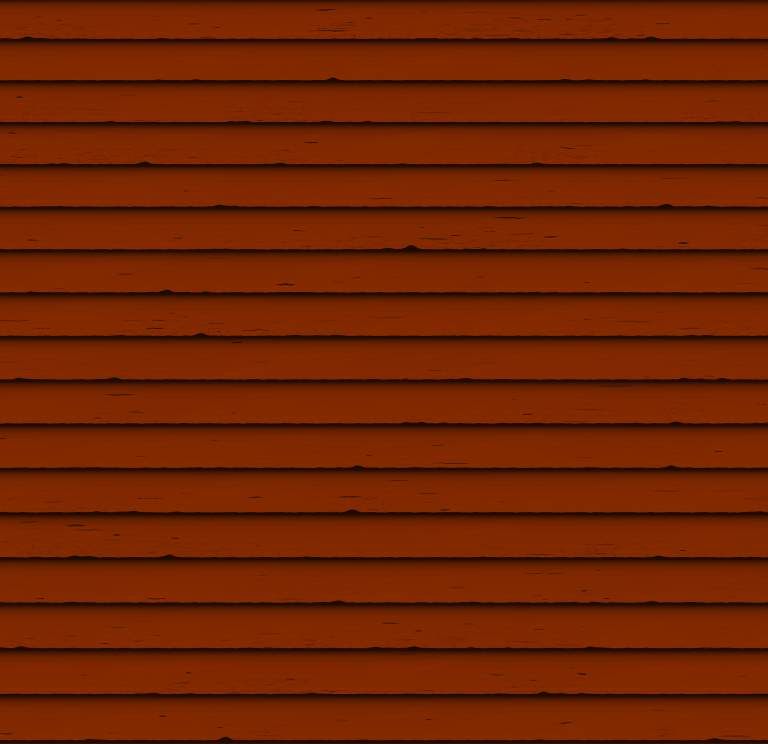
Reproduce this texture procedurally as a WebGL 1 fragment shader.

```glsl
precision highp float;
uniform vec2 u_resolution;

vec2 hash2(vec2 p) {
  return fract(sin(vec2(dot(p, vec2(127.1, 311.7)), dot(p, vec2(269.5, 183.3)))) * 4375.85);
}

// Layered sines, roughly -1 to 1
float waves(float x, float seed) {
  return 0.5 * sin(x + seed * 4.1 + 1.3 * sin(x * 0.43 + seed * 2.7))
       + 0.3 * sin(x * 2.7 + seed * 7.3)
       + 0.2 * sin(x * 6.1 + seed * 1.9);
}

// Tapered horizontal splits, denser toward the lower edge of a board
float splits(vec2 p, float board, float wear, float px) {
  vec2 size = vec2(0.9, 0.085);
  vec2 home = floor(p / size);
  float ink = 0.0;
  for (int j = -1; j <= 1; j++) {
    for (int i = -1; i <= 1; i++) {
      vec2 cell = home + vec2(float(i), float(j));
      vec2 place = hash2(cell + board * 37.0);
      vec2 kind = hash2(cell + board * 53.0 + 19.0);
      vec2 odds = hash2(cell + board * 71.0 + 43.0);
      vec2 center = (cell + place) * size;
      vec2 d = p - center;
      d.y += 0.012 * waves(p.x * 9.0, place.x * 6.0);
      float taper = 1.0 - pow(abs(d.x) / (0.08 + 0.42 * kind.x * kind.x), 2.0);
      float width = 0.022 * kind.y * max(taper, 0.0);
      float line = 1.0 - smoothstep(-px * 0.5, px * 0.6, abs(d.y) - width);
      float present = step(odds.x, wear * smoothstep(0.1, 0.95, center.y));
      ink = max(ink, line * smoothstep(0.0, 0.4, taper) * present * (0.2 + 0.8 * odds.y * odds.y));
    }
  }
  return ink;
}

// Borders of stretched cells, for fine flaking paint
float flakes(vec2 p) {
  vec2 home = floor(p);
  float nearest = 9.0;
  float second = 9.0;
  for (int j = -1; j <= 1; j++) {
    for (int i = -1; i <= 1; i++) {
      vec2 cell = home + vec2(float(i), float(j));
      float d = length(cell + hash2(cell) - p);
      second = min(second, max(nearest, d));
      nearest = min(nearest, d);
    }
  }
  return 1.0 - smoothstep(0.0, 0.16, second - nearest);
}

void main() {
  vec2 uv = gl_FragCoord.xy / u_resolution;

  // Seventeen boards, slightly taller toward the bottom
  float depth = 1.0 - uv.y;
  float n = (sqrt(0.003043 + 0.00084 * depth) - 0.05516) / 0.00042 + 0.03;
  float board = floor(n);
  float f = fract(n);
  float px = 17.0 / u_resolution.y;
  vec2 p = vec2(uv.x * 17.6, f);

  // Worn patches differ along and between boards
  float patchy = smoothstep(-0.5, 0.8, waves(p.x * 0.7, board));
  float wear = (0.15 + 0.85 * patchy) * (0.15 + 0.5 * hash2(vec2(board, 5.0)).x);

  // Painted face with faint grain
  float tone = 1.0 + 0.012 * waves(p.x * 0.8 + f * 3.0, board)
             + 0.010 * sin(f * 46.0 + 2.0 * waves(p.x * 0.9, board));
  tone += 0.02 * smoothstep(0.6, 0.95, f);

  // Flaking, then splits with a thin lit rim beneath
  vec2 warped = vec2(p.x * 1.7, f * 10.0 + 0.5 * waves(p.x * 4.0, board) + board * 31.0);
  tone -= 0.22 * flakes(warped) * wear * smoothstep(0.35, 0.95, f);
  tone += 0.05 * splits(p - vec2(0.0, 0.04), board, wear, px);
  tone *= 1.0 - 0.62 * splits(p, board, wear, px);

  // Shadow cast by the board above
  tone *= max(0.24, 1.0 - 0.95 * exp(-9.0 * f));

  // Chipped lower lip, with one notch in the sixth board
  float chip = max(0.0, waves(p.x * 2.3, board + 3.0));
  float lift = 0.022 + 0.07 * chip * chip * patchy + 0.007 * waves(p.x * 11.0, board);
  float notch = exp(-pow((uv.x - 0.535) / 0.008, 2.0));
  lift += 0.1 * notch * step(abs(board - 5.0), 0.5);
  float lip = smoothstep(-px * 0.6, px * 0.6, f - 1.0 + lift);
  tone = mix(tone, 0.22, lip);

  vec3 paint = vec3(0.51, 0.16, 0.0);
  gl_FragColor = vec4(paint * tone, 1.0);
}
```
